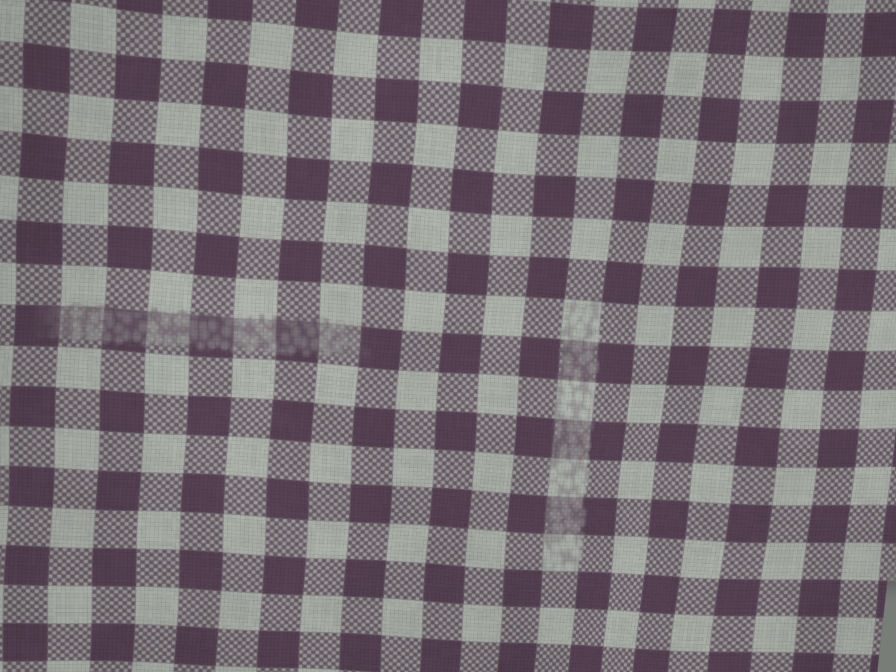
A Shadertoy shader for this texture:

```glsl
// Softly wrinkled purple and white gingham cloth with two worn crease lines.

const vec3 PURPLE = vec3(0.315, 0.240, 0.305);
const vec3 WHITE = vec3(0.625, 0.645, 0.620);
const vec3 BACKDROP = vec3(0.47, 0.49, 0.47);
const float THREADS = 20.0;       // threads per check repeat
const float WEAVE_DEPTH = 0.27;   // contrast of over and under threads
const float THREAD_VARIATION = 0.07;
const float GAP_DARKNESS = 0.07;
const float WEAR = 0.85;
const float PI = 3.14159265;

float hash(vec2 p) {
    p = fract(p * vec2(0.1031, 0.1137));
    p += dot(p, p.yx + 33.33);
    return fract((p.x + p.y) * p.x * 97.3);
}

// Cellular noise: distance to the nearest scattered point
float cellular(vec2 p) {
    vec2 cell = floor(p);
    float nearest = 2.0;
    for (int y = -1; y <= 1; y++)
        for (int x = -1; x <= 1; x++) {
            vec2 c = cell + vec2(x, y);
            vec2 point = c + vec2(hash(c + 17.0), hash(c + 59.0));
            nearest = min(nearest, distance(p, point));
        }
    return nearest;
}

// Cloth coordinates, one unit per repeat; whole numbers are dark centres.
// p is in canvas heights with y measured down from the top.
vec2 clothCoords(vec2 p) {
    float fold = exp(-pow((p.x - 1.04) / 0.17, 2.0));
    float lean = 0.035 + 0.053 * p.x + 0.04 * fold;
    float x = p.x + lean * (p.y - 0.47);
    float t = (x - 0.055) / 1.213;
    float u = 10.0 * (t - 0.095 * t * (1.0 - t));
    u += 0.1 * exp(-pow((x - 1.03) / 0.12, 2.0));

    float across = clamp(p.x / 1.31, 0.0, 1.0);
    float bend = mix(sin(0.5 * PI * across), smoothstep(0.0, 1.0, across), p.y);
    float y = p.y - (0.096 - 0.05 * p.y) * bend;
    float s = (y - 0.0955) / 0.859;
    float v = 1.0 + 7.0 * (s - 0.0885 * s * (1.0 - s));
    return vec2(u, v) + 0.012 * sin(p.yx * vec2(23.0, 19.0) + p * 11.0);
}

// Amount of purple in the warp (x) and weft (y)
vec2 stripes(vec2 uv, vec2 soft) {
    vec2 d = abs(fract(uv + 0.5) - 0.5);
    return 1.0 - smoothstep(0.25 - soft, 0.25 + soft, d);
}

// Soft box mask with the given half size
float boxMask(vec2 p, vec2 halfSize, vec2 soft) {
    vec2 m = 1.0 - smoothstep(halfSize - soft, halfSize + soft, abs(p));
    return m.x * m.y;
}

void mainImage(out vec4 fragColor, in vec2 fragCoord) {
    vec2 p = fragCoord / iResolution.y;
    p.y = 1.0 - p.y;
    vec2 uv = clothCoords(p);
    vec2 thread = uv * THREADS;
    vec2 footprint = fwidth(uv);
    float detail = 1.0 - smoothstep(0.5, 1.2, max(footprint.x, footprint.y) * THREADS);

    // Plain weave: warp and weft take turns on top
    vec2 wave = sin(PI * thread);
    float over = 0.5 + WEAVE_DEPTH * detail * clamp(1.7 * wave.x * wave.y, -1.0, 1.0);
    vec2 dye = stripes(uv, footprint * 0.7 + 0.008);
    float purple = mix(dye.x, dye.y, over);

    // Uneven yarns and the gaps between them
    vec2 id = floor(thread);
    float yarn = mix(hash(vec2(id.x, floor(uv.y * 3.0))),
                     hash(vec2(id.y, floor(uv.x * 3.0) + 71.0)), over) - 0.5;
    float gap = pow(1.0 - abs(wave.x), 3.0) + pow(1.0 - abs(wave.y), 3.0);
    float relief = 1.0 + detail * (THREAD_VARIATION * yarn - GAP_DARKNESS * (gap - 0.4));

    // Creases: a pale upright one and a dull level one, both mottled
    float mottle = smoothstep(0.15, 0.8, cellular(p * vec2(70.0, 55.0)));
    float ragged = 0.006 * (mottle - 0.5);
    vec2 upright = p - vec2(0.851 - 0.085 * (p.y - 0.65), 0.65);
    vec2 level = p - vec2(0.30, 0.492 + 0.06 * (p.x - 0.30));
    float pale = boxMask(upright + ragged, vec2(0.027, 0.20), vec2(0.005, 0.015));
    float dull = boxMask(level + ragged, vec2(0.225, 0.025), vec2(0.04, 0.006));
    purple = mix(purple, 0.40 * dye.y + 0.32 * mottle, pale * WEAR);
    purple = mix(purple, 0.38 + 0.28 * dye.x + 0.30 * (mottle - 0.4), dull * WEAR);

    // Broad wrinkles, corner falloff and fine tonal variation
    float wrinkle = sin(p.x * 6.0 + p.y * 2.5 - 1.5) + 0.6 * sin(p.x * 13.0 - p.y * 5.0);
    vec2 fromCentre = p - vec2(0.72, 0.48);
    float light = 1.05 + 0.018 * wrinkle - 0.17 * dot(fromCentre, fromCentre);
    light += 0.04 * (cellular(p * 9.0) - 0.5);

    vec3 color = mix(WHITE, PURPLE, clamp(purple, 0.0, 1.0)) * relief * light;

    // Cloth edge at the lower right corner
    float edge = 1.333 - 0.11 * (p.y - 0.75);
    float px = 1.0 / iResolution.y;
    float outside = smoothstep(-px, px, p.x - edge) * smoothstep(0.82, 0.90, p.y);
    color = mix(color, BACKDROP, outside);
    fragColor = vec4(color, 1.0);
}
```
